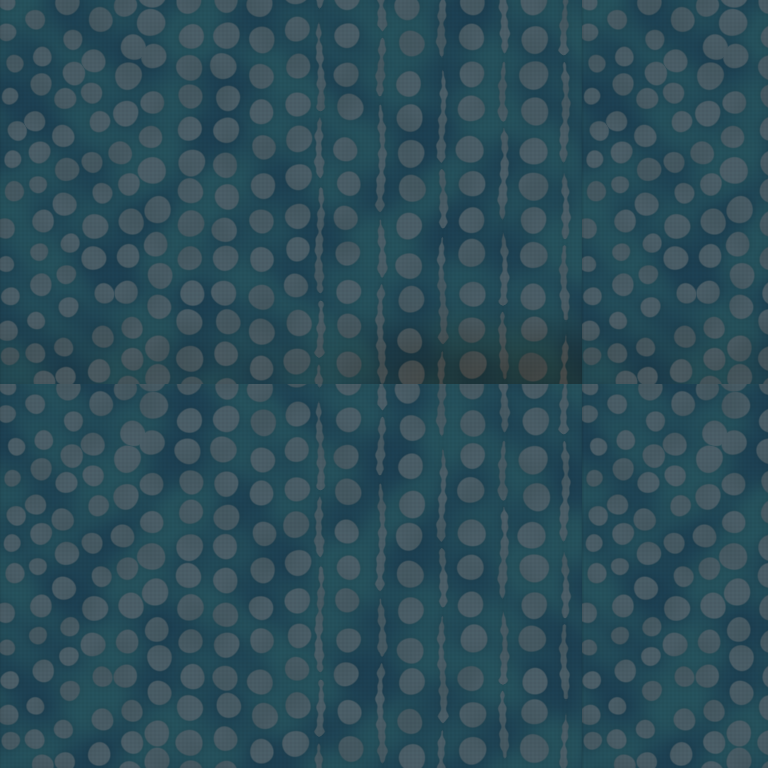
Write a WebGL 2 fragment shader that draws this pattern.

```glsl
#version 300 es
precision highp float;
// Batik cloth: scattered grey dots settle into columns, then alternate with
// broken wax strokes. Each dot comes from a jittered column, clipped to its tile;
// layered sines mottle the teal dye and a fine weave covers everything.
#define CANVAS_UNITS 768.0
#define TILE vec2(582.0, 384.0)
#define SCATTER_COLUMNS 6
#define SCATTER_JITTER vec2(6.0, 5.5)
#define COLUMN_JITTER vec2(1.5, 2.6)
#define ROW_DRIFT 3.5
#define DASH_LENGTH 88.0
#define WEAVE_PITCH 4.0
#define WEAVE_DEPTH 0.035

uniform vec2 u_resolution;
out vec4 outColor;

const vec3 DEEP_BLUE = vec3(0.112, 0.250, 0.322);
const vec3 TEAL = vec3(0.146, 0.318, 0.360);
const vec3 DOT_SHADE = vec3(0.250, 0.328, 0.360);
const vec3 DOT_LIGHT = vec3(0.295, 0.370, 0.408);
const vec3 STAIN = vec3(0.92, 0.78, 0.70);

vec2 hash2(vec2 p) {
    vec2 k = vec2(dot(p, vec2(127.1, 311.7)), dot(p, vec2(269.5, 183.3)));
    return fract(sin(k) * 43758.55);
}

// Distance to the nearest uneven dot of one vertical column.
float dotColumn(vec2 p, float x, float pitch, float phase, float radius,
                vec2 jitter, float sizeVary, float seed, float row) {
    float nearest = floor((p.y - phase) / pitch + 0.5);
    float d = 1e3;
    for (int i = -1; i <= 1; i++) {
        float n = nearest + float(i);
        vec2 h = hash2(vec2(n, seed));
        vec2 drift = hash2(vec2(n + 31.0 * row, seed + 50.0)) - 0.5;
        vec2 center = vec2(x, phase + n * pitch)
                    + (2.0 * h - 1.0) * jitter + drift * ROW_DRIFT;
        vec2 v = p - center;
        float a = atan(v.y, v.x + 1e-4);
        float size = radius * (1.0 + sizeVary * (fract(h.x * 7.0 + h.y * 5.0) - 0.5));
        float wobble = 0.03 * sin(2.0 * a + 6.3 * h.x) + 0.02 * sin(3.0 * a + 6.3 * h.y);
        d = min(d, length(v) - size * (1.0 + wobble));
    }
    return d;
}

// Distance to a broken, knobbly vertical stroke that swells downwards.
float waxStroke(vec2 p, float x, float seed, float row) {
    float y = p.y + 5.0 * row;
    float t = y / DASH_LENGTH + hash2(vec2(seed, 3.0)).x + 0.16 * sin(y * 0.031 + seed * 2.3);
    float f = fract(t);
    float endDist = min(f, 1.0 - f) * DASH_LENGTH - 4.5;
    float halfWidth = 3.0 + 0.9 * sin(y * 0.23 + seed * 1.7)
                    + 0.7 * sin(y * 0.49 + seed * 4.1) + 2.0 * (f - 0.4);
    float bend = 1.3 * sin(y * 0.055 + seed * 3.0);
    float taper = sqrt(clamp(endDist / 7.0, 0.0, 1.0));
    return max(abs(p.x - x - bend) - halfWidth * taper, -endDist);
}

// Soft cloudy dye from warped sines, 0 to 1.
float dyeClouds(vec2 p) {
    p += 18.0 * vec2(sin(p.y * 0.027 + 1.0), sin(p.x * 0.023 + 2.0));
    float s = sin(p.x * 0.034 + 0.6) * sin(p.y * 0.029 + 1.1)
            + 0.6 * sin(p.x * 0.061 + p.y * 0.037)
            + 0.4 * sin(p.y * 0.083 - p.x * 0.049 + 2.0);
    return smoothstep(-1.7, 1.3, s);
}

void main() {
    // Canvas units measured downwards from the top left, then split into tiles.
    vec2 uv = gl_FragCoord.xy / u_resolution;
    vec2 q = vec2(uv.x, 1.0 - uv.y) * CANVAS_UNITS;
    float row = floor(q.y / TILE.y);
    vec2 p = mod(q, TILE);

    // Scattered dots, growing to the right.
    float d = 1e3;
    for (int i = 0; i < SCATTER_COLUMNS; i++) {
        float k = float(i);
        float phase = 16.5 * mod(k, 2.0) + 2.0 * k;
        d = min(d, dotColumn(p, 11.0 + 28.8 * k, 32.5 + 0.6 * k, phase,
                             9.2 + 0.75 * k, SCATTER_JITTER, 0.25, k + 2.0, row));
    }
    // Four close columns, then four set between the strokes.
    vec4 closePhase = vec4(1.0, 1.5, 3.0, -5.0);
    vec4 widePhase = vec4(-1.0, 8.0, 0.0, 2.0);
    for (int i = 0; i < 4; i++) {
        float k = float(i);
        d = min(d, dotColumn(p, 190.0 + 35.8 * k, i < 2 ? 32.3 : 36.6, closePhase[i],
                             12.6, COLUMN_JITTER, 0.12, k + 21.0, row));
        d = min(d, dotColumn(p, 348.0 + 62.0 * k, 36.6, widePhase[i],
                             12.7 + 0.3 * k, COLUMN_JITTER, 0.12, k + 41.0, row));
    }
    for (int i = 0; i < 5; i++) {
        float k = float(i);
        d = min(d, waxStroke(p, 320.0 + 61.2 * k, k + 1.0, row));
    }

    // Dye, darkened where it pools beside the wax.
    float clouds = dyeClouds(p + vec2(37.0, 61.0) * row);
    vec3 ground = mix(DEEP_BLUE, TEAL, clouds);
    ground *= 1.0 - 0.06 * exp(-max(d, 0.0) / 3.0);
    vec3 wax = mix(DOT_SHADE, DOT_LIGHT, 0.25 + 0.6 * dyeClouds(p.yx * 1.3 + 90.0 * row));
    float edge = 0.6 + 0.5 * CANVAS_UNITS / u_resolution.y;
    vec3 color = mix(ground, wax, smoothstep(edge, -edge, d));

    // Brown stain along the foot of the upper tiles, and a faint side seam.
    float stain = smoothstep(290.0, TILE.y, p.y) * (1.0 - step(0.5, row));
    stain *= 0.25 + 0.75 * smoothstep(300.0, 460.0, p.x);
    color *= mix(vec3(1.0), STAIN, stain);
    color *= 1.0 - 0.08 * smoothstep(2.5, 0.0, min(p.x, TILE.x - p.x));

    // Woven threads.
    vec2 thread = sin(q * 6.2832 / WEAVE_PITCH);
    color *= 1.0 + WEAVE_DEPTH * 0.5 * (thread.x + thread.y);
    outColor = vec4(color, 1.0);
}
```
